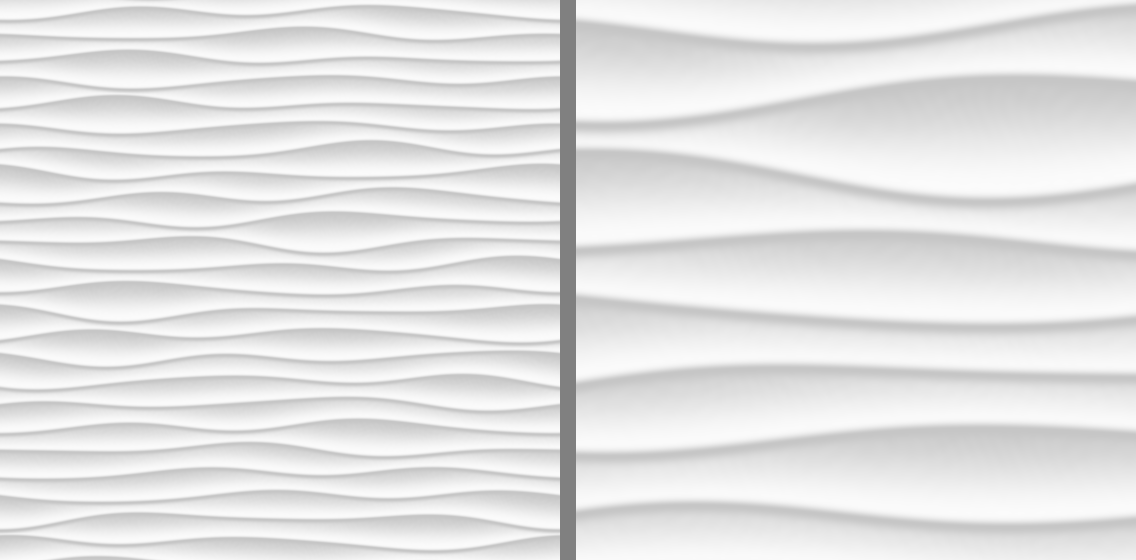
Left, the full canvas; right, a detail of the centre.
Reproduce this texture procedurally as a three.js fragment shader.

```glsl
// White wall relief of 24 wavy horizontal ridges across the canvas.
// Each ridge lies between two layered-sine edges and is shaded from a grey
// shadow at its top to white at its lower lip, with a soft dark crease.
varying vec2 vUv;

float hash(float n) {
  return fract(sin(n * 91.37 + 4.1) * 4375.85);
}

// Height of crease k, in ridge units; it strays less than half a unit,
// so neighbouring creases pinch together but never cross.
float crease(float k, float x) {
  float turn = 6.28318 * x;
  float wave = 0.16 * sin(turn + 6.28 * hash(k))
             + 0.22 * sin(2.0 * turn + 3.14 * k + 3.4 * hash(k + 37.0))
             + 0.07 * sin(3.0 * turn + 6.28 * hash(k + 71.0));
  return k + wave * mix(0.8, 1.1, hash(k + 113.0));
}

// Faint irregular grain from strongly bent sines.
float grain(vec2 p) {
  float warp = sin(p.x * 610.0 + 4.0 * sin(p.y * 97.0 + p.x * 31.0) + 3.0 * sin(p.x * 43.0));
  float weft = sin(p.y * 530.0 + 4.0 * sin(p.x * 83.0 - p.y * 29.0) + 3.0 * sin(p.y * 57.0));
  float blotch = sin(p.x * 101.0 + 3.0 * sin(p.y * 71.0)) * sin(p.y * 123.0 + p.x * 61.0);
  return 0.3 * warp + 0.3 * weft + 0.4 * blotch;
}

void main() {
  // Ridges are counted downward from the top.
  float depth = (1.0 - vUv.y) * 24.3 - 0.57;

  // Find the ridge that holds this point.
  float k = floor(depth);
  if (depth < crease(k, vUv.x)) k -= 1.0;
  else if (depth >= crease(k + 1.0, vUv.x)) k += 1.0;
  float top = crease(k, vUv.x);
  float bottom = crease(k + 1.0, vUv.x);
  float thickness = bottom - top;
  float t = (depth - top) / thickness;

  // Thick ridges fall deeper into shadow than pinched ones.
  float shadow = mix(0.915, 0.785, smoothstep(0.35, 1.6, thickness));
  float lit = smoothstep(-0.05, 0.9, t);
  float tone = mix(shadow, 0.984, lit);
  tone += 0.008 * grain(vUv) * (1.0 - 0.8 * lit);

  // Crease: softer below the edge than above it.
  float below = (depth - top) / 0.11;
  float above = (bottom - depth) / 0.085;
  float line = max(exp(-below * below), exp(-above * above));
  tone = mix(tone, 0.775, line);

  gl_FragColor = vec4(vec3(tone), 1.0);
}
```
